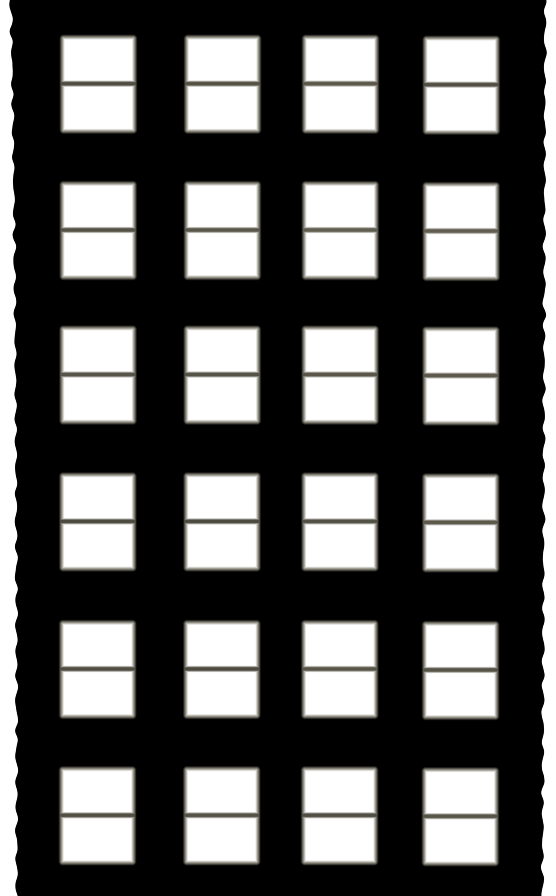
Give the GLSL for this pattern, as a Shadertoy shader.

```glsl
// Dark facade with a 4 by 6 grid of glowing two-pane windows and ragged white side margins.

const vec2 GRID = vec2(4.0, 6.0);
const float CANVAS_HEIGHT = 100.0;              // all lengths are percent of the height
const vec2 FIRST_CENTRE = vec2(10.94, 8.95);
const vec2 PITCH = vec2(13.50, 16.33);
const vec2 HALF_SIZE = vec2(4.13, 5.34);
const float CORNER_RADIUS = 0.25;

// Small placement errors of the columns and rows
const float COLUMN_SHIFT[4] = float[4](0.0, 0.36, 0.02, 0.0);
const float ROW_SHIFT[6] = float[6](0.0, 0.0, 0.14, 0.20, 0.0, 0.0);

const vec3 WALL = vec3(0.0);
const vec3 GLASS = vec3(1.0);
const vec3 RIM = vec3(0.51, 0.50, 0.45);
const vec3 BAR = vec3(0.34, 0.33, 0.28);

float hash(float n) {
    return fract(sin(n * 127.1) * 43758.5);
}

// One-dimensional gradient noise, roughly -0.5 to 0.5
float gradientNoise(float x) {
    float i = floor(x);
    float f = x - i;
    float a = (hash(i) * 2.0 - 1.0) * f;
    float b = (hash(i + 1.0) * 2.0 - 1.0) * (f - 1.0);
    return mix(a, b, f * f * f * (f * (f * 6.0 - 15.0) + 10.0));
}

float roundedBox(vec2 p, vec2 halfSize, float radius) {
    vec2 q = abs(p) - halfSize + radius;
    return length(max(q, 0.0)) + min(max(q.x, q.y), 0.0) - radius;
}

// Sideways offset of a scalloped, uneven margin
float raggedEdge(float y, float seed) {
    float drift = gradientNoise(y * 0.19 + seed);
    float detail = gradientNoise(y * 0.75 + seed * 3.0);
    return 0.13 * sin(y * 2.17 + 3.0 * drift + seed) + 0.20 * detail;
}

// Centre of the window in a given cell
vec2 windowCentre(vec2 cell) {
    vec2 shift = vec2(COLUMN_SHIFT[int(cell.x)], ROW_SHIFT[int(cell.y)]);
    shift.x += 0.02 * (cell.y - 3.0);
    shift.y -= 0.11 * step(2.5, cell.x);
    return FIRST_CENTRE + cell * PITCH + shift;
}

// Blurred panes with an olive rim and a horizontal glazing bar
vec3 windowColour(vec2 p, float seed, float pixel) {
    float inside = -roundedBox(p, HALF_SIZE, CORNER_RADIUS);
    float soft = max(0.22, pixel);
    vec3 colour = mix(WALL, RIM, smoothstep(-1.3 * soft, 0.5 * soft, inside));
    colour = mix(colour, GLASS, smoothstep(0.0, 2.0 * soft, inside));

    float barDistance = abs(p.y - 0.06);
    float bar = 1.0 - smoothstep(0.10, 0.14 + 1.3 * soft, barDistance);
    vec3 barColour = BAR * mix(0.88, 1.12, hash(seed));
    return min(colour, mix(GLASS, barColour, bar));
}

void mainImage(out vec4 fragColor, in vec2 fragCoord) {
    float pixel = CANVAS_HEIGHT / iResolution.y;
    vec2 p = fragCoord * pixel;

    // Windows
    vec2 cell = clamp(floor((p - FIRST_CENTRE) / PITCH + 0.5), vec2(0.0), GRID - 1.0);
    float seed = cell.x + cell.y * GRID.x + 1.0;
    vec3 colour = windowColour(p - windowCentre(cell), seed, pixel);

    // Margins
    float height = p.y / CANVAS_HEIGHT;
    float left = mix(1.85, 1.20, height * height * height) + raggedEdge(p.y, 2.0);
    float right = mix(60.55, 60.85, height) + raggedEdge(p.y, 17.0);
    float wallDistance = min(p.x - left, right - p.x);
    float wall = smoothstep(-0.6 * pixel, 0.6 * pixel, wallDistance);
    fragColor = vec4(mix(GLASS, colour, wall), 1.0);
}
```
